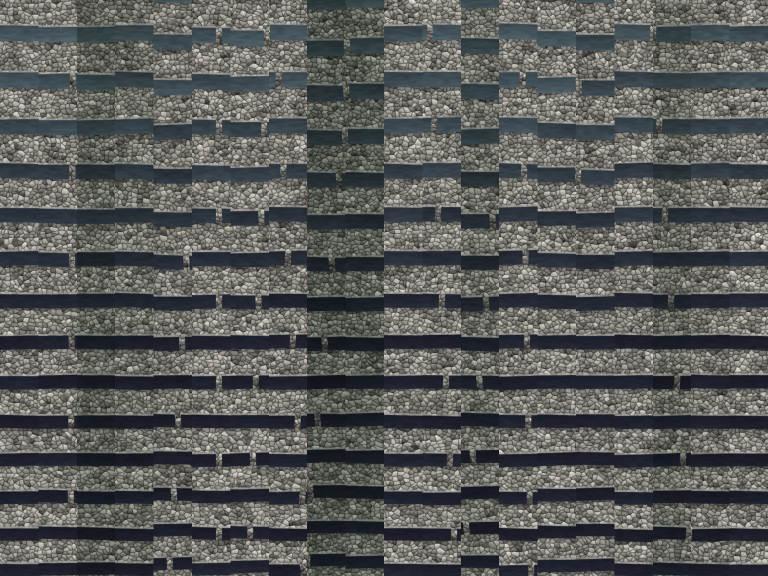
Give the GLSL for this texture, as a Shadertoy shader.

```glsl
// Pebble-dash facade of 20 upright panels crossed by 14 rows of dark window strips

const vec2 SIZE = vec2(768.0, 576.0);     // design units spanning the canvas
const float COLUMNS = 20.0;
const float FIRST_ROW = 33.0;             // centre of row 0, measured from the top
const float ROW_STEP = 47.45;             // row spacing, shrinking downwards
const float ROW_SHRINK = -0.473;
const float EYE_ROW = 8.0;                // row where all panel depths line up
const vec2 STRIP_HALF = vec2(7.9, 6.3);   // half height at the top and bottom
const float JOINT_HALF = 3.0;
const vec2 PEBBLE = vec2(5.0, 4.2);
const vec3 STONE = vec3(1.02, 1.0, 0.945);
const vec3 GLASS_TOP = vec3(0.26, 0.32, 0.345);
const vec3 GLASS_LOW = vec3(0.115, 0.125, 0.17);
const vec3 SILL = vec3(0.66, 0.66, 0.65);
const vec3 SHADE_TINT = vec3(0.96, 1.02, 0.98);

// Recess and brightness of each panel
const float DEPTH[20] = float[](0., 2., 2., 0., 9., 2., 5., -1., 15., 13.,
                                0., -1., 13., -1., 6., 9., -1., 1., 0., 0.);
const float LIGHT[20] = float[](1., 1., .8, .87, .93, 1., 1., .98, .72, .76,
                                1., 1., .85, 1., 1., .97, 1., .83, .93, 1.);

// Joints: position at row 0, drift per row, first row, last row
const vec4 EVEN_JOINTS[6] = vec4[](
    vec4(219., 0., 0., 13.), vec4(267., -1.4, 0., 13.), vec4(430., 2., 0., 13.),
    vec4(506., -3.3, 4., 13.), vec4(653., 3., 0., 13.), vec4(347., -1., 0., 2.));
const vec4 ODD_JOINTS[6] = vec4[](
    vec4(73., -.2, 0., 12.), vec4(197., -2.1, 5., 13.), vec4(276., 2.4, 0., 13.),
    vec4(350., -3.6, 0., 13.), vec4(522., .7, 0., 13.), vec4(579., -.3, 0., 4.));

float hash(vec2 p) {
    vec3 q = fract(vec3(p.xyx) * 0.1031);
    q += dot(q, q.yzx + 33.33);
    return fract((q.x + q.y) * q.z);
}

float noise(vec2 p) {
    vec2 i = floor(p), f = fract(p);
    f = f * f * (3.0 - 2.0 * f);
    return mix(mix(hash(i), hash(i + vec2(1, 0)), f.x),
               mix(hash(i + vec2(0, 1)), hash(i + vec2(1, 1)), f.x), f.y);
}

// Cellular pebbles lit from above, with dark crevices
float pebbles(vec2 p) {
    vec2 g = p / PEBBLE + 0.5 * noise(p * 0.15);
    vec2 cell = floor(g), toSeed = vec2(0.0);
    float near = 9.0, next = 9.0, id = 0.0;
    for (int j = -1; j <= 1; j++)
    for (int i = -1; i <= 1; i++) {
        vec2 c = cell + vec2(i, j);
        vec2 d = c + vec2(hash(c + 7.3), hash(c + 91.7)) - g;
        float len = length(d);
        if (len < near) {
            next = near; near = len; toSeed = d; id = hash(c + 43.1);
        } else next = min(next, len);
    }
    float tone = 0.41 + 0.32 * id + 0.24 * toSeed.y;
    tone += 0.12 * (noise(p * 0.07) - 0.5) + 0.1 * (noise(p * 0.8) - 0.5);
    return tone * mix(0.58, 1.0, smoothstep(0.0, 0.35, next - near));
}

// Coverage of the stone joints that break a strip
float joints(vec2 p, float row, float dy, float aa) {
    float cover = 0.0;
    bool odd = mod(row, 2.0) > 0.5;
    for (int i = 0; i < 6; i++) {
        vec4 j = odd ? ODD_JOINTS[i] : EVEN_JOINTS[i];
        float x = j.x + j.y * row - 0.02 * j.y * dy;
        float inside = step(j.z, row) * step(row, j.w);
        cover = max(cover, inside * smoothstep(aa, -aa, abs(p.x - x) - JOINT_HALF));
    }
    return cover;
}

vec3 facade(vec2 p, float aa) {
    float x = clamp(p.x / SIZE.x * COLUMNS, 0.0, COLUMNS - 0.001);
    int column = int(x);
    float depth = DEPTH[column], light = LIGHT[column];

    // Invert the row spacing to find the nearest strip
    float start = FIRST_ROW + depth, pitch = ROW_STEP - depth / EYE_ROW;
    float root = sqrt(pitch * pitch + 4.0 * ROW_SHRINK * (p.y - start));
    float row = round((root - pitch) / (2.0 * ROW_SHRINK));
    float centre = start + pitch * row + ROW_SHRINK * row * row;

    // Slight tilt and shift of each strip piece
    vec2 piece = vec2(float(column), row + 3.0);
    centre += 2.6 * (hash(piece) - 0.5) * (fract(x) - 0.5) + 1.4 * (hash(piece + 50.0) - 0.5);
    float dy = p.y - centre;
    float halfHeight = mix(STRIP_HALF.x, STRIP_HALF.y, clamp(row / 12.0, 0.0, 1.0));
    float edge = abs(dy) - halfHeight;

    // Stone, darker just under a strip
    vec3 stone = STONE * pebbles(p + 37.0 * float(column));
    stone *= 1.0 - 0.25 * step(0.0, dy) * smoothstep(5.0, 0.0, edge);

    // Glass with faint wear, and a bright worn upper edge
    vec3 glass = mix(GLASS_TOP, GLASS_LOW, smoothstep(-1.0, 8.0, row));
    glass *= 0.9 + 0.2 * hash(piece + 20.0) + 0.22 * (noise(p * vec2(0.15, 0.5)) - 0.5);
    glass *= 1.0 + 0.12 * dy / halfHeight;
    float sill = smoothstep(1.0 + aa, 1.0 - aa, abs(dy + halfHeight + 0.6));
    float joint = joints(p, row, dy, aa);
    vec3 color = mix(stone, glass, smoothstep(aa, -aa, edge) * (1.0 - joint));
    color = mix(color, SILL, sill * (1.0 - joint) * (0.35 + 0.5 * noise(p * 0.2)));
    return color * light * mix(SHADE_TINT, vec3(1.0), smoothstep(0.7, 1.0, light));
}

void mainImage(out vec4 fragColor, in vec2 fragCoord) {
    float aa = 0.5 * SIZE.y / iResolution.y;
    vec3 color = vec3(0.0);
    for (int i = 0; i < 4; i++) {         // four samples per pixel
        vec2 uv = (fragCoord + 0.5 * vec2(i % 2, i / 2) - 0.25) / iResolution.xy;
        color += 0.25 * facade(vec2(uv.x, 1.0 - uv.y) * SIZE, aa);
    }
    fragColor = vec4(color, 1.0);
}
```
